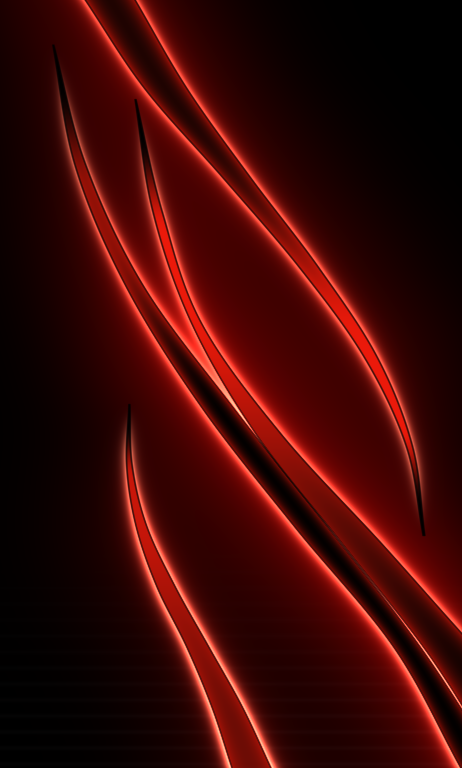
This background is drawn by a Shadertoy shader. Its source:

```glsl
const int COUNT = 4;
const vec3 GLOW_RED = vec3(1.0, 0.008, 0.006);
const vec3 EMBER = vec3(1.0, 0.08, 0.02);
const vec3 RIM = vec3(0.95, 0.48, 0.39);
const vec3 ASH = vec3(0.48, 0.31, 0.24);
const vec3 BODY_RED = vec3(0.92, 0.10, 0.04);
const float HAZE_REACH = 0.115, HAZE_LEVEL = 0.18;
const float EMBER_REACH = 0.015, EMBER_LEVEL = 0.36;
const float RIM_REACH = 0.0042, OUTLINE = 0.0022;
const float SHEEN_REACH = 0.005, SHEEN_LEVEL = 0.32;
const float SCAN_ROWS = 48.0, SCAN_LEVEL = 0.018;
const float PI = 3.14159;

// Lengths are in canvas heights; paired values run from top to bottom.
struct Ribbon {
    vec2 span;      // top and bottom height
    float tip;      // end that tapers: 0 top, 1 bottom
    float haze;     // strength of the wide glow
    vec2 heat;      // rim brightness
    vec2 shade;     // body brightness
    vec2 hollow;    // darkness of the body centre
    vec2 turn;      // stretch over which the hollow changes
    float[7] left;  // edge positions at even heights
    float[7] right;
};

const Ribbon UPPER = Ribbon(
    vec2(1.0, 0.303), 1.0, 0.9, vec2(0.7, 0.85), vec2(0.52, 1.0), vec2(0.75, 0.0), vec2(0.2, 0.6),
    float[7](0.111, 0.189, 0.291, 0.390, 0.474, 0.529, 0.551),
    float[7](0.176, 0.244, 0.327, 0.415, 0.491, 0.537, 0.553));
const Ribbon LONG = Ribbon(
    vec2(0.941, 0.0), 0.0, 0.75, vec2(0.6, 1.2), vec2(0.68, 0.32), vec2(0.1, 1.0), vec2(0.25, 0.52),
    float[7](0.069, 0.098, 0.164, 0.262, 0.384, 0.513, 0.600),
    float[7](0.070, 0.112, 0.187, 0.303, 0.427, 0.548, 0.650));
const Ribbon INNER = Ribbon(
    vec2(0.870, 0.0), 0.0, 1.0, vec2(0.85, 0.85), vec2(1.0, 0.5), vec2(0.0, 0.85), vec2(0.5, 0.9),
    float[7](0.176, 0.199, 0.249, 0.333, 0.447, 0.560, 0.651),
    float[7](0.177, 0.211, 0.262, 0.366, 0.499, 0.629, 0.768));
const Ribbon LOWER = Ribbon(
    vec2(0.473, 0.0), 0.0, 0.6, vec2(0.9, 1.6), vec2(0.85, 0.66), vec2(0.0, 0.3), vec2(0.5, 0.9),
    float[7](0.168, 0.165, 0.177, 0.204, 0.243, 0.276, 0.302),
    float[7](0.169, 0.172, 0.191, 0.228, 0.272, 0.316, 0.353));
const Ribbon RIBBONS[COUNT] = Ribbon[COUNT](UPPER, LONG, INNER, LOWER);

// Smooth spline through the knots: position and slope along t.
vec2 edgeAt(float[7] k, float t) {
    int i = min(int(t * 6.0), 5);
    float f = t * 6.0 - float(i);
    float b = k[i], c = k[i + 1];
    float a = i > 0 ? k[max(i - 1, 0)] : 2.0 * b - c;
    float d = i < 5 ? k[min(i + 2, 6)] : 2.0 * c - b;
    float m = 0.5 * (c - a), n = 0.5 * (d - b);
    float q = 3.0 * (c - b) - 2.0 * m - n;
    float r = 2.0 * (b - c) + m + n;
    return vec2(b + f * (m + f * (q + f * r)), 6.0 * (m + f * (2.0 * q + 3.0 * f * r)));
}

// Signed distance, position across, position along.
vec3 ribbonSpace(Ribbon s, vec2 p) {
    float len = s.span.x - s.span.y;
    float t = clamp((s.span.x - p.y) / len, 0.0, 1.0);
    vec2 l = edgeAt(s.left, t), r = edgeAt(s.right, t);
    float dl = (l.x - p.x) * inversesqrt(1.0 + l.y * l.y / (len * len));
    float dr = (p.x - r.x) * inversesqrt(1.0 + r.y * r.y / (len * len));
    float d = max(dl, dr);
    float beyond = max(max(p.y - s.span.x, s.span.y - p.y), 0.0);
    if (beyond > 0.0) d = length(vec2(max(d, 0.0), beyond));
    return vec3(d, clamp((p.x - l.x) / max(r.x - l.x, 0.001), 0.0, 1.0), t);
}

// Light spilling outward from a ribbon.
vec3 ribbonGlow(Ribbon s, vec3 q) {
    float d = max(q.x, 0.0);
    float fromTip = abs(q.z - s.tip);
    float lit = smoothstep(0.0, 0.42, fromTip);
    float haze = s.haze * HAZE_LEVEL * exp(-d * d / (HAZE_REACH * HAZE_REACH));
    float ember = EMBER_LEVEL * exp(-d / EMBER_REACH);
    float rim = exp(-max(d - OUTLINE, 0.0) / RIM_REACH);
    vec3 rimColor = mix(ASH, RIM * mix(s.heat.x, s.heat.y, q.z), lit);
    return GLOW_RED * haze * mix(0.35, 1.0, lit) + EMBER * ember * lit
         + rimColor * rim * smoothstep(0.0, 0.15, fromTip);
}

vec3 ribbonBody(Ribbon s, vec3 q) {
    float shade = mix(s.shade.x, s.shade.y, smoothstep(0.3, 0.65, q.z));
    float hollow = mix(s.hollow.x, s.hollow.y, smoothstep(s.turn.x, s.turn.y, q.z));
    float centre = pow(max(sin(PI * q.y), 0.0), 0.7);
    float lit = smoothstep(0.05, 0.2, abs(q.z - s.tip));
    vec3 sheen = EMBER * SHEEN_LEVEL * exp(min(q.x, 0.0) / SHEEN_REACH);
    return lit * (BODY_RED * shade * (1.0 - hollow * centre) + sheen * hollow);
}

void mainImage(out vec4 fragColor, in vec2 fragCoord) {
    vec2 p = fragCoord / iResolution.y;
    float pixel = 1.0 / iResolution.y;

    // Faint rows near the floor
    float rows = pow(0.5 + 0.5 * sin(p.y * SCAN_ROWS * 2.0 * PI), 6.0);
    vec3 color = vec3(SCAN_LEVEL * rows * (1.0 - smoothstep(0.0, 0.3, p.y)));

    // Glow layer
    vec3 space[COUNT];
    for (int i = 0; i < COUNT; i++) {
        space[i] = ribbonSpace(RIBBONS[i], p);
        color += ribbonGlow(RIBBONS[i], space[i]);
    }

    // Bodies and dark outlines
    for (int i = 0; i < COUNT; i++) {
        float d = space[i].x;
        float inside = 1.0 - smoothstep(-pixel, pixel, d);
        color = mix(color, ribbonBody(RIBBONS[i], space[i]), inside);
        color *= 1.0 - 0.75 * (1.0 - smoothstep(0.0, OUTLINE, abs(d)));
    }
    fragColor = vec4(clamp(color, 0.0, 1.0), 1.0);
}
```
